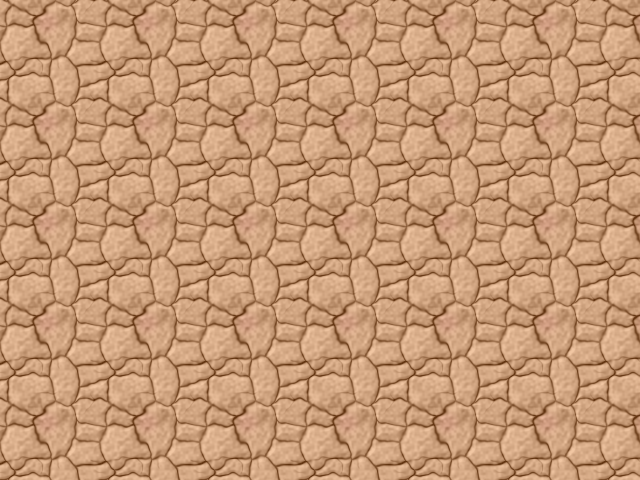
Reproduce this texture procedurally as a Shadertoy shader.

```glsl
// Cracked dry earth: one square tile of sandy plates, repeated without a seam.
// Plates are the cells of a weighted Voronoi diagram with warped borders;
// relief lighting, fine fissures and grain come from periodic value noise.

#define TILES_DOWN 4.8
#define PLATES 11
#define CRACK_WIDTH 0.0115
#define CRACK_DEPTH 0.68
#define WARP 0.085
#define RELIEF 1.0
#define GRAIN 0.20
#define LIGHT_STEP vec2(-0.011, 0.011)
#define CRACK_COLOR vec3(0.43, 0.25, 0.11)
#define SAND_COLOR vec3(0.89, 0.72, 0.58)
#define BLUSH_COLOR vec3(0.81, 0.60, 0.50)

const float TAU = 6.28318;

float hash(vec2 p) {
    vec3 q = fract(p.xyx * 0.1031);
    q += dot(q, q.yzx + 33.33);
    return fract((q.x + q.y) * q.z);
}

// Value noise that repeats once per tile, with "cells" lattice cells across.
float noise(vec2 p, float cells, float seed) {
    p *= cells;
    vec2 i = floor(p), f = fract(p);
    f = f * f * (3.0 - 2.0 * f);
    vec2 a = mod(i, cells) + seed, b = mod(i + 1.0, cells) + seed;
    return mix(mix(hash(a), hash(vec2(b.x, a.y)), f.x),
               mix(hash(vec2(a.x, b.y)), hash(b), f.x), f.y);
}

// Plate centre (xy) and radius (z): three swaying columns of 4, 2 and 5 plates.
vec3 plate(int i) {
    const vec3 count = vec3(4.0, 2.0, 5.0), start = vec3(0.28, 0.44, 0.38);
    const vec3 phase = vec3(0.25, 0.2, 0.0);
    const vec3 radius = vec3(0.14, 0.175, 0.10), swing = vec3(0.05, -0.03, 0.01);
    int column = i < 4 ? 0 : (i < 6 ? 1 : 2);
    float k = float(i - (column == 0 ? 0 : (column == 1 ? 4 : 6)));
    float y = (k + start[column]) / count[column];
    float x = 0.27 + 0.325 * float(column) + 0.055 * cos(TAU * (y - phase[column]));
    return vec3(x, y, radius[column] + swing[column] * (1.0 - 2.0 * mod(k, 2.0)));
}

// Offset to the nearest copy of a plate (xy) and its weighted distance (z).
vec3 reach(vec2 p, int i) {
    vec3 s = plate(i);
    vec2 d = s.xy - p;
    d -= floor(d + 0.5);
    return vec3(d, dot(d, d) - s.z * s.z);
}

// Distance from p to the closest plate border.
float borderDistance(vec2 p) {
    vec2 bend = vec2(noise(p, 6.0, 3.0), noise(p, 6.0, 17.0)) - 0.5;
    bend += 0.5 * (vec2(noise(p, 15.0, 31.0), noise(p, 15.0, 47.0)) - 0.5);
    p += WARP * bend;

    int owner = 0;
    vec3 nearest = reach(p, 0);
    for (int i = 1; i < PLATES; i++) {
        vec3 r = reach(p, i);
        if (r.z < nearest.z) { nearest = r; owner = i; }
    }
    float border = 1.0;
    for (int i = 0; i < PLATES; i++) {
        if (i == owner) continue;
        vec3 r = reach(p, i);
        float gap = max(length(r.xy - nearest.xy), 0.01);
        border = min(border, (r.z - nearest.z) / (2.0 * gap));
    }
    return border;
}

// Rounded plate shoulders with wrinkles on top.
float surfaceHeight(vec2 p, float border) {
    return 0.45 * smoothstep(0.0, 0.06, border)
         + 0.30 * noise(p, 11.0, 61.0) + 0.22 * noise(p, 27.0, 73.0);
}

// Faint broken fissures along the middle level of a noise field.
float fissure(vec2 p) {
    float level = noise(p, 6.0, 83.0) + 0.25 * noise(p, 17.0, 97.0) - 0.62;
    float presence = smoothstep(0.42, 0.65, noise(p, 5.0, 113.0));
    return presence * exp(-level * level / 0.0025);
}

void mainImage(out vec4 fragColor, in vec2 fragCoord) {
    // Tile coordinates, anchored at the top left corner.
    float scale = TILES_DOWN / iResolution.y;
    vec2 p = fract((fragCoord - vec2(0.0, iResolution.y)) * scale);
    float border = borderDistance(p);

    // Relief lit from the upper left.
    vec2 lit = p + LIGHT_STEP;
    float slope = surfaceHeight(p, border) - surfaceHeight(lit, borderDistance(lit));
    float tone = 0.88 + RELIEF * slope;
    tone += GRAIN * (noise(p, 38.0, 131.0) - 0.5) + 0.14 * (noise(p, 7.0, 149.0) - 0.5);

    // Dark cracks of uneven depth inside a soft brown shoulder.
    float width = max(CRACK_WIDTH, 0.7 * scale);
    float depth = CRACK_DEPTH * mix(0.45, 1.15, noise(p, 5.0, 163.0));
    tone -= depth * exp(-border * border / (width * width));
    tone -= 0.15 * exp(-border / 0.03) + 0.26 * fissure(p);

    // Sandy ramp, with a rosy patch on the largest plate.
    vec3 color = mix(CRACK_COLOR, SAND_COLOR, clamp(tone, -0.1, 1.12));
    float blush = smoothstep(0.16, 0.03, length(p - vec2(0.47, 0.77)));
    color = mix(color, color * BLUSH_COLOR / vec3(0.81, 0.64, 0.50), 0.8 * blush);
    fragColor = vec4(color, 1.0);
}
```
